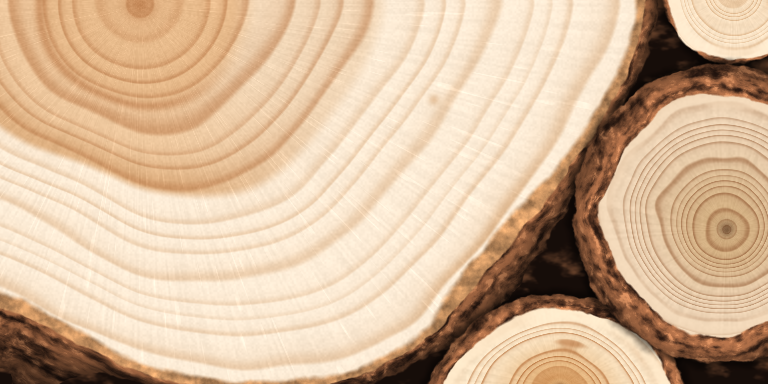
Write a Shadertoy shader that draws this texture.

```glsl
// Sawn log ends stacked together: one broad trunk and three small logs.
// Each is a polar shape around its pith; growth rings are a sawtooth of
// the relative radius, and bark is noise stretched along the rim.

#define TRUNK_PITH vec2(0.365, 0.987)
#define TRUNK_RINGS 18.0
#define HEART_EDGE 0.49
#define WOBBLE 0.7
#define GRAIN 0.035
#define SAPWOOD vec3(0.995, 0.93, 0.845)
#define RING_TAN vec3(0.84, 0.66, 0.48)
#define CAMBIUM vec3(0.78, 0.57, 0.38)
#define BARK_BROWN vec3(0.63, 0.40, 0.26)
#define BARK_DARK vec3(0.14, 0.08, 0.055)

// Trunk radius every ten degrees, from the right, round below, to the left
const float RIM[19] = float[19](1.315, 1.268, 1.2, 1.155, 1.14, 1.143, 1.12,
  1.068, 1.01, 0.955, 0.895, 0.867, 0.88, 0.92, 0.96, 0.99, 1.0, 1.0, 1.0);

float hash(vec2 p) {
  vec3 q = fract(p.xyx * 0.1031);
  q += dot(q, q.yzx + 33.33);
  return fract((q.x + q.y) * q.z);
}

float noise(vec2 p) {
  vec2 i = floor(p), f = fract(p);
  f = f * f * (3.0 - 2.0 * f);
  return mix(mix(hash(i), hash(i + vec2(1, 0)), f.x),
             mix(hash(i + vec2(0, 1)), hash(i + 1.0), f.x), f.y);
}

float fbm(vec2 p) {
  float sum = 0.0, amp = 0.53;
  for (int i = 0; i < 4; i++) {
    sum += amp * noise(p);
    p = mat2(1.6, 1.2, -1.2, 1.6) * p + 7.3;
    amp *= 0.5;
  }
  return sum;
}

float bell(float x, float width) {
  return exp(-x * x / (width * width));
}

float inside(float d) {
  float px = 1.2 / iResolution.y;
  return 1.0 - smoothstep(-px, px, d);
}

float trunkRadius(float angle) {
  float x = clamp(angle * 5.7296, 0.0, 17.99), f = fract(x);
  int i = int(x);
  float a = RIM[max(i - 1, 0)], b = RIM[i], c = RIM[i + 1], d = RIM[min(i + 2, 18)];
  return b + 0.5 * f * (c - a + f * (2.0 * a - 5.0 * b + 4.0 * c - d + f * (3.0 * (b - c) + d - a)));
}

// Faint rise through each year, then a thin line of late wood
float ringLine(float x) {
  float f = fract(x), strength = 0.45 + 0.55 * hash(vec2(floor(x), 4));
  float late = 0.25 * smoothstep(0.1, 0.7, f) + 0.75 * smoothstep(0.55, 0.86, f);
  return strength * late * (1.0 - smoothstep(0.86, 1.0, f));
}

vec3 bark(float along, float depth, float seed) {
  float layers = fbm(vec2(along * 11.0 + seed, depth * 60.0));
  float chips = fbm(vec2(along * 55.0, depth * 75.0 + seed));
  vec3 c = mix(BARK_DARK, BARK_BROWN, smoothstep(0.2, 0.66, 0.5 * (layers + chips)));
  return c + vec3(0.14, 0.11, 0.08) * smoothstep(0.6, 0.8, chips);
}

void drawTrunk(inout vec3 col, vec2 p) {
  vec2 d = p - TRUNK_PITH;
  float r = length(d), a = abs(atan(-d.y, d.x));
  float rim = trunkRadius(a);
  float depth = r - rim - 0.02 * (fbm(p * 20.0) - 0.5);
  // Rings are round near the pith and follow the rim further out
  float t = r / mix(1.04, rim, smoothstep(0.1, 0.6, r / rim));

  // Bark, thick at lower right and lower left
  float thick = 0.03 + 0.065 * bell(a - 0.65, 0.22) + 0.13 * smoothstep(1.62, 1.9, a);
  thick *= 0.65 + 0.7 * fbm(p * 13.0);
  vec3 b = bark(a * rim, depth, 3.0) * mix(1.0, 0.5, smoothstep(0.0, thick, depth));
  col = mix(col, b, inside(depth - thick));

  // Sapwood and warmer heartwood
  float warp = noise(p * 2.7) + 0.3 * noise(p * 8.0) - 0.65;
  float heart = 1.0 - smoothstep(-0.012, 0.02, t - HEART_EDGE - 0.02 * warp);
  float side = smoothstep(0.35, 1.5, a);
  vec3 core = mix(vec3(0.95, 0.845, 0.72), vec3(0.935, 0.785, 0.62), side);
  core = mix(vec3(0.91, 0.735, 0.55), core, smoothstep(0.22, 0.29, t));
  core -= vec3(0.06, 0.09, 0.11) * side * smoothstep(0.36, 0.48, t);
  vec3 wood = mix(SAPWOOD, core, heart);

  // Growth rings, one strong inside and some near the right rim
  float rings = ringLine(t * TRUNK_RINGS + WOBBLE * warp + 0.3 * sin(t * 31.0));
  float stain = bell(a - 0.6, 0.25) * smoothstep(0.82, 0.92, t);
  wood = mix(wood, mix(RING_TAN, vec3(0.73, 0.48, 0.29), heart), rings * (0.52 + 0.08 * heart + 0.3 * stain));
  vec3 amber = vec3(0.72, 0.46, 0.27);
  wood = mix(wood, amber, 0.55 * side * bell(t - 0.25 - 0.015 * warp, 0.013));
  wood = mix(wood, amber, 0.7 * bell(r, 0.038));

  // Rays, fine grain and a small knot
  wood += GRAIN * (noise(vec2(a * 130.0, r * 7.0)) + noise(p * 190.0) - 1.0);
  wood += 0.04 * smoothstep(0.8, 0.95, noise(vec2(a * 110.0, r * 11.0)));
  wood = mix(wood, RING_TAN, 0.6 * bell(length(p - vec2(1.13, 0.74)), 0.014));

  // Rough golden rim
  float band = 0.02 + 0.03 * bell(a - 0.6, 0.2) + 0.016 * smoothstep(1.6, 1.8, a);
  vec3 rimCol = CAMBIUM * (0.55 + 0.85 * fbm(p * 45.0));
  wood = mix(wood, rimCol, smoothstep(-0.006, 0.012, depth + band + 0.02 * warp));
  col = mix(col, wood, inside(depth));
}

void drawLog(inout vec3 col, vec2 p, vec2 center, float radius, vec2 pith, float thick,
             float count, vec3 sap, vec3 heart, vec3 line) {
  // Bark with a shaded outer side
  vec2 q = p - center, d = p - pith, o = center - pith;
  float edge = length(q) - radius + 0.03 * (noise(p * 9.0) - 0.5) + 0.012 * (fbm(p * 30.0) - 0.5);
  float outer = length(q) - radius - thick + 0.025 * (fbm(p * 24.0) - 0.5);
  vec3 b = bark(atan(q.y, -q.x) * radius, edge, count);
  b *= mix(1.15, 0.75, smoothstep(0.3, 1.0, edge / thick));
  col *= 0.5 + 0.5 * smoothstep(0.0, 0.03, outer);
  col = mix(col, b, inside(outer));

  // Rings scaled along each ray from the pith to the rim
  vec2 dir = d / max(length(d), 1e-4);
  float od = dot(o, dir);
  float t = length(d) / (od + sqrt(radius * radius - dot(o, o) + od * od));
  float warp = noise(p * 6.0) + 0.4 * noise(p * 17.0) - 0.7;
  vec3 wood = mix(heart, sap, smoothstep(0.1, 0.85, t + 0.12 * warp));
  float rings = ringLine(t * count + WOBBLE * warp + 0.6 * sin(t * 17.0));
  wood = mix(wood, line, rings * (0.93 - 0.38 * t));
  wood = mix(wood, line * 0.65, 0.75 * bell(t, 0.062));
  wood += GRAIN * (noise(dir * 38.0) + noise(p * 170.0) - 1.0);
  wood = mix(wood, sap * 1.03, 0.6 * smoothstep(-0.035, -0.02, edge));
  col = mix(col, wood, inside(edge));
}

void mainImage(out vec4 fragColor, in vec2 fragCoord) {
  vec2 p = fragCoord / iResolution.xy * vec2(2, 1);
  // Dark gaps with scraps of bark
  vec3 col = mix(BARK_DARK, BARK_BROWN, smoothstep(0.5, 0.8, fbm(p * vec2(14, 24)))) * 0.63;
  drawTrunk(col, p);
  drawLog(col, p, vec2(1.914, 1.026), 0.177, vec2(1.91, 1.02), 0.013, 10.0,
          vec3(0.99, 0.91, 0.8), vec3(0.97, 0.87, 0.74), RING_TAN);
  drawLog(col, p, vec2(1.448, -0.12), 0.315, vec2(1.458, -0.01), 0.038, 9.0,
          vec3(0.99, 0.91, 0.79), vec3(0.89, 0.69, 0.46), vec3(0.7, 0.42, 0.21));
  drawLog(col, p, vec2(1.88, 0.443), 0.31, vec2(1.893, 0.401), 0.076, 16.0,
          vec3(0.94, 0.84, 0.72), vec3(0.83, 0.69, 0.51), vec3(0.62, 0.42, 0.27));
  fragColor = vec4(clamp(col, 0.0, 1.0), 1);
}
```
